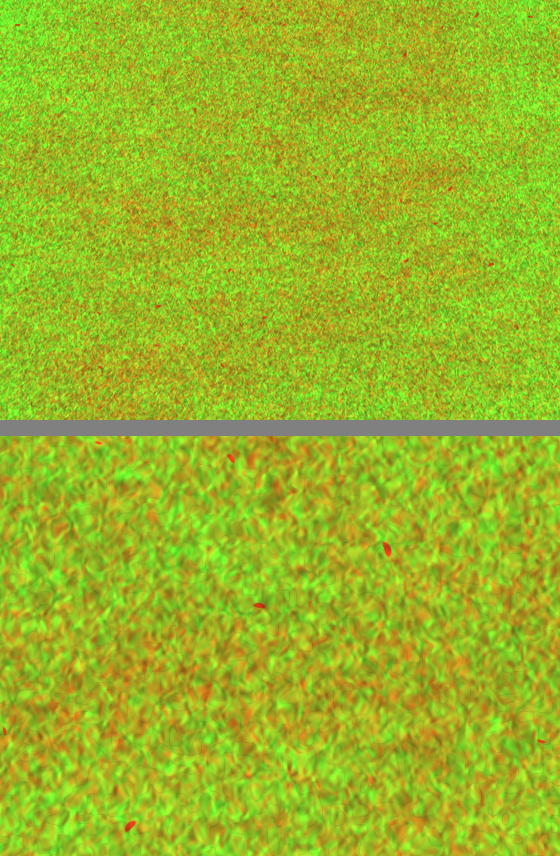
Top: the whole. Bottom: its middle third, enlarged.
Give the GLSL for this texture, as a Shadertoy shader.

```glsl
// A mown lawn in vivid green and rusty orange, with fine blades and scattered red leaves.

float hash(vec2 p) {
    vec3 q = fract(p.xyx * vec3(0.1031, 0.1030, 0.0973));
    q += dot(q, q.yzx + 33.33);
    return fract((q.x + q.y) * q.z);
}

float noise(vec2 p) {
    vec2 cell = floor(p), f = fract(p);
    f = f * f * (3.0 - 2.0 * f);
    return mix(mix(hash(cell), hash(cell + vec2(1, 0)), f.x),
               mix(hash(cell + vec2(0, 1)), hash(cell + vec2(1, 1)), f.x), f.y);
}

float fbm(vec2 p) {
    float sum = 0.0, weight = 0.5;
    for (int i = 0; i < 5; i++) {
        sum += weight * noise(p);
        p = mat2(1.6, 0.5, -0.5, 1.6) * p * 1.25 + 17.3;
        weight *= 0.6;
    }
    return sum / 1.153;
}

mat2 rotate(float angle) {
    float c = cos(angle), s = sin(angle);
    return mat2(c, s, -s, c);
}

// Noise stretched along upright and leaning blades; the seed shifts the pattern.
float blades(vec2 p, float seed) {
    float sum = 0.0;
    for (int i = 0; i < 3; i++) {
        float lean = (float(i) - 1.0) * 0.7 + 0.1;
        sum += noise(rotate(lean) * p * vec2(270.0, 130.0) + seed + 41.0 * float(i));
    }
    return sum / 3.0;
}

// Coverage of one small leaf, jittered inside its grid cell.
float leaf(vec2 p, float pixel) {
    vec2 grid = p * 10.0, cell = floor(grid);
    vec2 center = 0.2 + 0.6 * vec2(hash(cell + 5.1), hash(cell + 9.7));
    vec2 d = rotate(6.28 * hash(cell + 2.3)) * (fract(grid) - center) / 10.0;
    d.y += 30.0 * d.x * d.x;
    float size = mix(0.0025, 0.0075, hash(cell + 13.9));
    float edge = (length(d * vec2(1.0, 2.4)) - size) / 2.4;
    float present = step(0.7 - 0.2 * p.y, hash(cell + 21.4));
    return present * (1.0 - smoothstep(-pixel, pixel, edge));
}

void mainImage(out vec4 fragColor, in vec2 fragCoord) {
    vec2 p = fragCoord / iResolution.y;
    float side = abs(fragCoord.x / iResolution.x - 0.48) * 2.0;

    // Ground plane: features shrink gently toward the top.
    vec2 ground = vec2((p.x - 0.667) * (1.0 + 0.3 * p.y), p.y + 0.15 * p.y * p.y) + 3.0;
    vec2 warp = vec2(noise(ground * 80.0), noise(ground * 80.0 + 31.0)) - 0.5;
    vec2 turf = ground + 0.005 * warp;

    // Dry patches, tufts and blades set how far green turns to orange.
    float patches = fbm(ground * vec2(3.5, 8.0));
    float tufts = fbm(turf * vec2(42.0, 56.0) + 7.0);
    float dry = 0.42 + 0.5 * (patches - 0.5) + 0.42 * (tufts - 0.5);
    dry += 1.2 * (blades(turf, 0.0) - 0.5);
    dry -= 0.17 * smoothstep(0.5, 1.05, side);
    dry -= 0.15 * smoothstep(0.35, 0.0, length(p - vec2(0.0, 1.0)));
    vec3 color = mix(vec3(0.46, 0.90, 0.165), vec3(0.81, 0.42, 0.10), clamp(dry, -0.1, 1.15));

    // Light and shade between blades, over faint horizontal mowing bands.
    float shade = 1.03 + 0.7 * (blades(turf + 0.7, 90.0) - 0.5);
    shade += 0.12 * (fbm(ground * vec2(5.0, 22.0) + 50.0) - 0.5);
    color *= shade;

    // Thin curled gaps, clearer in the foreground.
    float curl = abs(noise(turf * vec2(150.0, 110.0) + 60.0) - 0.5);
    float gap = (1.0 - smoothstep(0.0, 0.1, curl)) * mix(0.32, 0.14, p.y);
    color = mix(color, color * vec3(0.55, 0.72, 0.9), gap);

    // Fallen leaves.
    color = mix(color, vec3(0.86, 0.17, 0.08) * shade, 0.85 * leaf(p, 0.7 / iResolution.y));

    fragColor = vec4(clamp(color, 0.0, 1.0), 1.0);
}
```
